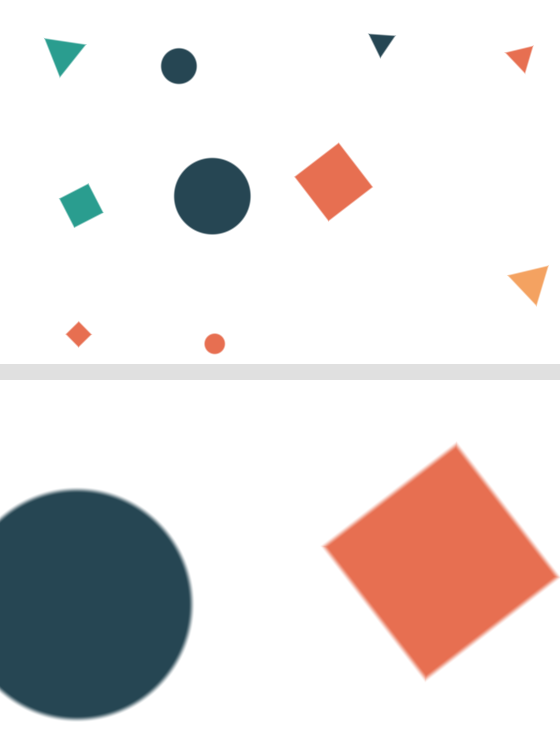
Top: the whole. Bottom: its middle third, enlarged.
Write a Shadertoy shader that draws this background.

```glsl
const float TAU = 6.2831853;
const int SHAPE_COUNT = 10;
const vec2 GRID = vec2(4.0, 3.0);
const float EDGE_SOFTNESS = 0.0032;

const vec3 PAPER = vec3(1.0);
const vec3 NAVY = vec3(0.15, 0.275, 0.325);
const vec3 TEAL = vec3(0.165, 0.616, 0.561);
const vec3 CORAL = vec3(0.906, 0.435, 0.318);
const vec3 AMBER = vec3(0.957, 0.635, 0.38);

// Corner count (0 is a circle) and outer radius of each shape
const vec2 FORMS[SHAPE_COUNT] = vec2[](
    vec2(4, 0.035), vec2(0, 0.105), vec2(3, 0.042), vec2(3, 0.066), vec2(3, 0.066),
    vec2(0, 0.028), vec2(4, 0.108), vec2(3, 0.045), vec2(4, 0.063), vec2(0, 0.049)
);
const vec3 INKS[SHAPE_COUNT] = vec3[](
    CORAL, NAVY, NAVY, AMBER, TEAL,
    CORAL, CORAL, CORAL, TEAL, NAVY
);

float hash(vec2 p) {
    return fract(sin(dot(p, vec2(127.1, 311.7))) * 43758.5453);
}

// Distance to a regular polygon whose first corner is turned by tilt from straight down
float polygonDistance(vec2 p, float corners, float radius, float tilt) {
    float sector = TAU / corners;
    float angle = atan(p.x, -p.y) - tilt;
    float folded = mod(angle, sector) - 0.5 * sector;
    return length(p) * cos(folded) - radius * cos(0.5 * sector);
}

float shapeDistance(vec2 p, vec2 form, float random) {
    if (form.x < 3.0) return length(p) - form.y;
    float tilt = form.x < 4.0 ? mix(-0.15, 0.32, random)
                              : TAU / 8.0 + mix(0.15, 0.8, random);
    return polygonDistance(p, form.x, form.y, tilt);
}

// Jittered cell position that keeps the whole shape inside its cell
vec2 scatteredCenter(int index, float radius, vec2 cellSize) {
    float slot = mod(float(index) * 5.0, GRID.x * GRID.y);
    vec2 cell = vec2(mod(slot, GRID.x), floor(slot / GRID.x));
    vec2 jitter = vec2(hash(cell + 3.7), hash(cell + 19.3)) - 0.5;
    return (cell + 0.5) * cellSize + jitter * (cellSize - 2.0 * radius - 0.01);
}

float coverage(float distance, float softness) {
    return 1.0 - smoothstep(-softness, softness, distance);
}

void mainImage(out vec4 fragColor, in vec2 fragCoord) {
    vec2 uv = fragCoord / iResolution.y;
    vec2 cellSize = vec2(iResolution.x / iResolution.y, 1.0) / GRID;
    vec3 color = PAPER;

    for (int i = 0; i < SHAPE_COUNT; i++) {
        vec2 form = FORMS[i];
        vec2 p = uv - scatteredCenter(i, form.y, cellSize);
        float d = shapeDistance(p, form, hash(vec2(float(i), 8.3)));
        color = mix(color, INKS[i], coverage(d, EDGE_SOFTNESS));
    }

    fragColor = vec4(color, 1.0);
}
```
